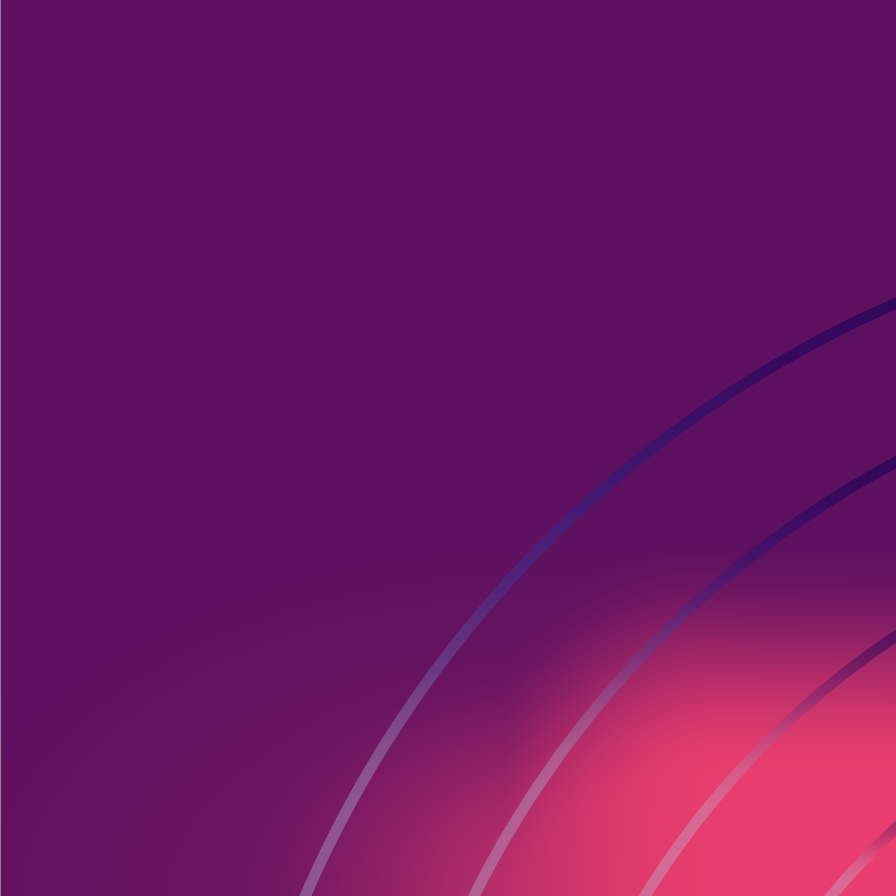
Write a Shadertoy shader that draws this background.

```glsl
// Broad glow: flat core at the lower right, slanting and softening to the left
float warmGlow(vec2 p) {
    float left = max(0.82 - p.x, 0.0);
    float shelf = max(0.13 - 2.0 * left * left, 0.0);
    float rise = max(p.y - shelf, 0.0) / (0.26 + 0.2 * left);
    return 1.0 - smoothstep(0.0, 1.02, length(vec2(left / 0.58, rise)));
}

// Tint one arc stroke: pale at the foot, blue midway, indigo at the right end
vec3 strokeColor(vec3 under, float t, float i) {
    vec3 pale = mix(under, vec3(0.70, 0.80, 0.90), 0.33 * (1.0 - smoothstep(0.2, 0.9, t)));
    vec3 ink = mix(vec3(0.26, 0.10, 0.46), vec3(0.20, 0.03, 0.35), smoothstep(0.6, 1.0, t));
    float inkStart = 0.15 + 0.1 * min(i, 2.0);
    return mix(pale, ink, smoothstep(inkStart, 0.8 + 0.15 * i + 0.1 * i * i, t));
}

void mainImage(out vec4 fragColor, in vec2 fragCoord) {
    vec2 uv = fragCoord / iResolution.xy;
    float pixel = 1.0 / iResolution.y;

    // Plum ground with a warm glow and a wide faint halo
    float core = warmGlow(uv);
    float haloDistance = length((uv - vec2(0.60, -0.02)) / vec2(0.75, 0.46));
    float halo = 0.16 * (1.0 - smoothstep(0.0, 1.0, haloDistance));
    float warmth = core + halo * (1.0 - core);
    vec3 ground = mix(vec3(0.367, 0.065, 0.377), vec3(0.91, 0.24, 0.43), warmth);
    vec3 color = ground;

    // Nested arcs around a point beyond the lower right corner
    for (int n = 0; n < 4; n++) {
        float i = float(n);
        vec2 center = vec2(1.513, -0.509) + 0.012 * min(i, 1.0);
        float radius = 1.278 - 0.164 * i - 0.001 * i * i;
        float offset = abs(length(uv - center) - radius) - 0.0062;
        float mask = 1.0 - smoothstep(-0.6 * pixel, 0.6 * pixel, offset);

        // Progress from the bottom edge to the right edge
        float side = center.x - 1.0;
        float exitHeight = center.y + sqrt(radius * radius - side * side);
        color = mix(color, strokeColor(ground, uv.y / exitHeight, i), mask);
    }

    // Thin light line on the left border
    color = mix(color, vec3(0.85), 0.6 * (1.0 - smoothstep(0.0, 0.002, uv.x)));
    fragColor = vec4(color, 1.0);
}
```
